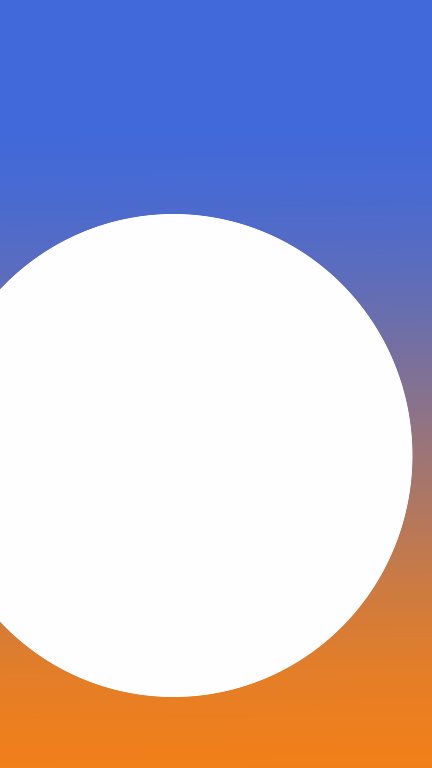
Give the GLSL for this background, as a Shadertoy shader.

```glsl
const vec3 SKY_BLUE = vec3(0.255, 0.412, 0.855);
const vec3 HORIZON_ORANGE = vec3(0.950, 0.500, 0.095);
const vec3 DISC_WHITE = vec3(0.996, 0.992, 1.0);

// Vertical blend with a slight tilt across the width
vec3 skyGradient(vec2 uv, float low, float high, float tilt) {
    float height = uv.y - tilt * (uv.x - 0.5);
    return mix(HORIZON_ORANGE, SKY_BLUE, smoothstep(low, high, height));
}

// Approximate signed distance to an ellipse
float ellipseDistance(vec2 p, vec2 center, vec2 radii) {
    vec2 q = (p - center) / radii;
    return (length(q) - 1.0) * min(radii.x, radii.y);
}

// Coverage of a shape with an edge one pixel wide
float coverage(float dist, float pixel) {
    return 1.0 - smoothstep(-0.5 * pixel, 0.5 * pixel, dist);
}

void mainImage(out vec4 fragColor, in vec2 fragCoord) {
    vec2 uv = fragCoord / iResolution.xy;
    vec2 canvas = vec2(iResolution.x / iResolution.y, 1.0);

    // Background
    vec3 color = skyGradient(uv, -0.042, 0.87, 0.008);

    // Large disc, cut by the left border
    vec2 discCenter = vec2(0.4016, 0.4069) * canvas;
    vec2 discRadii = vec2(0.5532, 0.3145) * canvas;
    float disc = ellipseDistance(uv * canvas, discCenter, discRadii);
    color = mix(color, DISC_WHITE, coverage(disc, 1.0 / iResolution.y));

    fragColor = vec4(color, 1.0);
}
```
